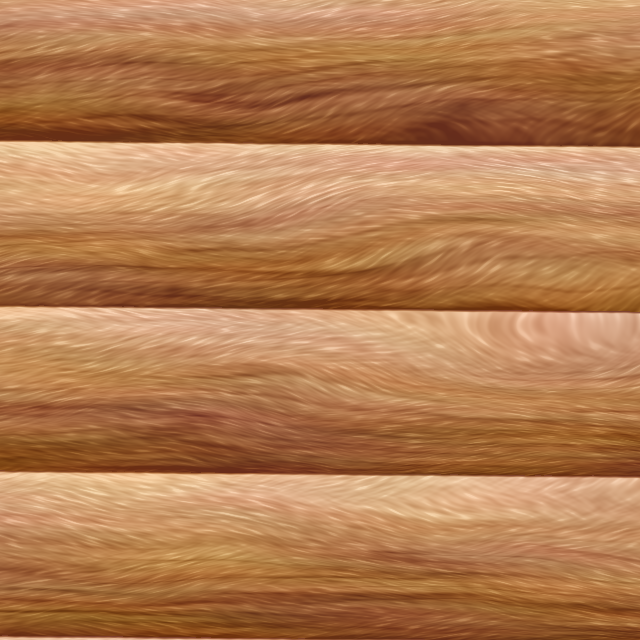
Reproduce this texture procedurally as a WebGL 2 fragment shader.

```glsl
#version 300 es
precision highp float;
// Four rounded wooden boards stacked with slightly sloping seams.
// Each is shaded from a pale upper lip to a dark lower edge, and carries
// warped gradient-noise bands, dark veins and fine slanted fibres.

uniform vec2 u_resolution;
out vec4 fragColor;

vec2 gradientAt(vec2 cell) {
  vec3 h = fract(cell.xyx * vec3(0.1031, 0.1030, 0.0973));
  h += dot(h, h.yzx + 33.33);
  float angle = 6.2832 * fract((h.x + h.y) * h.z);
  return vec2(cos(angle), sin(angle));
}

// Gradient noise, roughly -0.7 to 0.7
float noise(vec2 p) {
  vec2 i = floor(p), f = p - i;
  vec2 u = f * f * f * (f * (f * 6.0 - 15.0) + 10.0);
  vec2 e = vec2(0.0, 1.0);
  float low = mix(dot(gradientAt(i), f), dot(gradientAt(i + e.yx), f - e.yx), u.x);
  float high = mix(dot(gradientAt(i + e), f - e), dot(gradientAt(i + 1.0), f - 1.0), u.x);
  return mix(low, high, u.y);
}

// Thin hairs along x, leaning by the given slope
float fibres(vec2 p, float slope) {
  vec2 q = vec2(p.x, p.y + slope * p.x);
  return noise(q * vec2(24.0, 210.0)) + 0.7 * noise(q * vec2(38.0, 330.0) + 17.0);
}

// Dark curved lines where the noise crosses zero
float veins(vec2 p, float width) {
  return 1.0 - smoothstep(0.0, width, abs(noise(p)));
}

vec3 woodColor(float tone) {
  vec3 color = mix(vec3(0.46, 0.23, 0.12), vec3(0.93, 0.77, 0.60), tone);
  return color - vec3(0.0, 0.03, 0.07) * 4.0 * tone * (1.0 - tone);
}

void main() {
  vec2 p = gl_FragCoord.xy / u_resolution;
  p.y = 1.0 - p.y;  // measured downwards from the top edge

  // Board number and height within the board, 0 at its upper lip
  float wobble = 0.0012 * noise(p * vec2(9.0, 3.0)) + 0.0008 * noise(p * vec2(60.0, 5.0));
  float stack = (p.y + 0.039 - 0.0095 * p.x + wobble) / 0.258;
  float board = floor(stack);
  float down = stack - board;
  int index = int(board) & 3;

  // Grain bends across the board and lies flat along the seams
  float bulge = 4.0 * down * (1.0 - down);
  float rise = vec4(0.055, 0.03, -0.06, -0.045)[index] * smoothstep(0.3, 0.85, p.x);
  vec2 shift = vec2(board * 7.3, board * 11.7);
  vec2 grain = p;
  grain.y += bulge * (rise + 0.045 * noise(p * vec2(2.2, 5.0) + shift));
  grain.y += 0.006 * noise(p * vec2(8.0, 16.0) + shift);

  // Broad and narrow colour bands
  float bands = noise(grain * vec2(1.3, 22.0) + shift)
              + 0.7 * noise(grain * vec2(2.5, 60.0) + shift + 5.0)
              + 0.45 * noise(grain * vec2(5.0, 120.0) + shift + 9.0);

  // Veins fade in and out, and are strongest low on the board
  float patches = smoothstep(-0.15, 0.3, noise(grain * vec2(2.6, 9.0) + shift + 3.0));
  float vein = veins(grain * vec2(1.4, 24.0) + shift + 21.0, 0.12) * patches
             + 0.5 * veins(grain * vec2(2.2, 46.0) + shift + 31.0, 0.14);
  vein *= smoothstep(0.1, 0.55, down);

  // Fibres lean one way or the other from place to place
  float lean = smoothstep(-0.2, 0.2, noise(p * vec2(2.5, 9.0) + shift + 41.0));
  float hair = mix(fibres(grain, 0.22), fibres(grain + 2.0, -0.16), lean);

  // Light falls off down the rounded face
  float lip = vec4(0.84, 0.96, 0.90, 0.92)[index];
  float tone = lip - 0.56 * smoothstep(-0.1, 1.0, down) - 0.06 * down;
  tone += bands * mix(0.17, 0.30, down);
  tone -= 0.24 * vein;
  tone += 0.21 * hair + 0.08 * smoothstep(0.25, 0.6, hair);

  // Shadow above the seam and a crisp bright lip below it
  tone -= 0.16 * smoothstep(0.82, 1.0, down) + 0.14 * smoothstep(0.97, 1.0, down);
  tone += 0.07 * (1.0 - smoothstep(0.0, 0.08, down));
  tone = mix(0.08, tone, smoothstep(0.0, 0.016, down));
  tone = clamp(tone, -0.12, 1.08);

  // Pinkish lips, golden lower faces, and drifting red and yellow patches
  float warmth = 0.5 * (down - 0.45) + noise(grain * vec2(2.0, 14.0) + shift + 51.0);
  vec3 color = woodColor(tone) + warmth * vec3(0.015, 0.025, -0.075);
  color += 0.03 * noise(grain * vec2(4.0, 40.0) + 61.0) * vec3(1.0, -0.8, -0.4);
  fragColor = vec4(clamp(color, 0.0, 1.0), 1.0);
}
```
